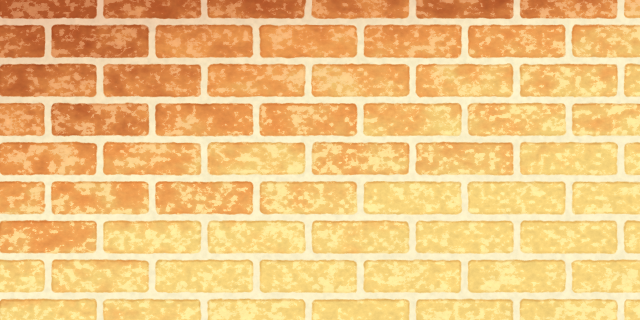
Write a Shadertoy shader that draws this texture.

```glsl
const vec2 BRICK_PITCH = vec2(0.3255, 0.1224);
const vec2 WALL_ORIGIN = vec2(0.150, 0.0755);
const float JOINT_WIDTH = 0.021;
const float CORNER_RADIUS = 0.014;

const vec3 BRICK_DARK = vec3(0.69, 0.34, 0.17);
const vec3 BRICK_ORANGE = vec3(0.94, 0.61, 0.32);
const vec3 BRICK_YELLOW = vec3(0.99, 0.85, 0.50);
const vec3 FLECK_WARM = vec3(0.95, 0.75, 0.57);
const vec3 FLECK_PALE = vec3(1.00, 0.94, 0.67);
const vec3 MORTAR_SHADE = vec3(0.91, 0.74, 0.61);
const vec3 MORTAR_LIT = vec3(0.995, 0.95, 0.79);

float hash(vec2 p) {
    vec3 q = fract(vec3(p.xyx) * 0.1031);
    q += dot(q, q.yzx + 33.33);
    return fract((q.x + q.y) * q.z);
}

float valueNoise(vec2 p) {
    vec2 cell = floor(p);
    vec2 f = fract(p);
    f = f * f * (3.0 - 2.0 * f);
    float low = mix(hash(cell), hash(cell + vec2(1, 0)), f.x);
    float high = mix(hash(cell + vec2(0, 1)), hash(cell + vec2(1, 1)), f.x);
    return mix(low, high, f.y);
}

float fbm(vec2 p) {
    float sum = 0.0;
    float amplitude = 0.5;
    for (int i = 0; i < 4; i++) {
        sum += amplitude * valueNoise(p);
        p = mat2(1.6, 1.2, -1.2, 1.6) * p + 17.3;
        amplitude *= 0.5;
    }
    return sum / 0.9375;
}

float roundedBox(vec2 p, vec2 halfSize, float radius) {
    vec2 d = abs(p) - halfSize + radius;
    return length(max(d, 0.0)) + min(max(d.x, d.y), 0.0) - radius;
}

// Running bond: xy is the offset from the brick centre, zw its index
vec4 brickCell(vec2 p, vec2 pitch) {
    vec2 grid = p / pitch;
    float row = floor(grid.y);
    grid.x += 0.5 * mod(row, 2.0);
    vec2 id = vec2(floor(grid.x), row);
    return vec4((grid - id - 0.5) * pitch, id);
}

// Light falls off toward the upper left and along the top edge
float wallLight(vec2 uv) {
    float slope = 0.06 + 0.46 * uv.x + 0.76 * (1.0 - uv.y);
    return slope - 0.12 * smoothstep(0.88, 1.0, uv.y);
}

vec3 brickRamp(float t) {
    vec3 lower = mix(BRICK_DARK, BRICK_ORANGE, smoothstep(0.0, 0.5, t));
    return mix(lower, BRICK_YELLOW, smoothstep(0.4, 0.92, t));
}

vec3 brickColor(vec2 p, vec2 id, float light) {
    float tone = hash(id + 41.7) - 0.5;
    vec2 grainPos = p + id * 3.7 + 50.0;
    float blotch = fbm(grainPos * vec2(15.0, 22.0));
    float grain = fbm(grainPos * vec2(62.0, 78.0));
    float t = light + 0.22 * tone + 0.42 * (blotch - 0.5);
    vec3 color = brickRamp(t);

    // Pale worn flecks gather in the lighter blotches
    float wear = smoothstep(0.50, 0.70, grain + 0.5 * (blotch - 0.5));
    vec3 fleck = mix(FLECK_WARM, FLECK_PALE, smoothstep(0.25, 0.75, light));
    color = mix(color, fleck, wear * mix(0.38, 0.65, smoothstep(0.1, 0.6, light)));
    return color * (1.0 + 0.16 * (grain - 0.5));
}

vec3 mortarColor(vec2 p, float light) {
    float grain = fbm(p * 75.0 + 9.0);
    vec3 color = mix(MORTAR_SHADE, MORTAR_LIT, smoothstep(-0.1, 0.6, light));
    return color * (1.0 + 0.09 * (grain - 0.5));
}

void mainImage(out vec4 fragColor, in vec2 fragCoord) {
    vec2 uv = fragCoord / iResolution.xy;
    vec2 p = fragCoord / iResolution.y;
    float pixel = 1.0 / iResolution.y;
    float light = wallLight(uv);

    // Slightly wavy, chipped brick outlines
    vec2 wobble = vec2(fbm(p * 22.0 + 3.0), fbm(p * 22.0 + 71.0)) - 0.5;
    vec4 cell = brickCell(p - WALL_ORIGIN + 0.005 * wobble, BRICK_PITCH);
    vec2 halfSize = 0.5 * (BRICK_PITCH - JOINT_WIDTH);
    float edge = roundedBox(cell.xy, halfSize, CORNER_RADIUS);
    edge += 0.005 * (fbm(p * 70.0) - 0.5);

    // Warm, darker rim, strongest along the top of each brick
    vec3 brick = brickColor(p, cell.zw, light);
    float rim = smoothstep(-0.010, -0.001, edge);
    float topSide = smoothstep(0.0, halfSize.y, cell.y);
    brick *= 1.0 - rim * (0.06 + 0.10 * topSide) * vec3(0.5, 1.0, 1.5);

    float softness = max(pixel, 0.003);
    float coverage = 1.0 - smoothstep(-softness, softness, edge);
    vec3 color = mix(mortarColor(p, light), brick, coverage);
    fragColor = vec4(clamp(color, 0.0, 1.0), 1.0);
}
```
